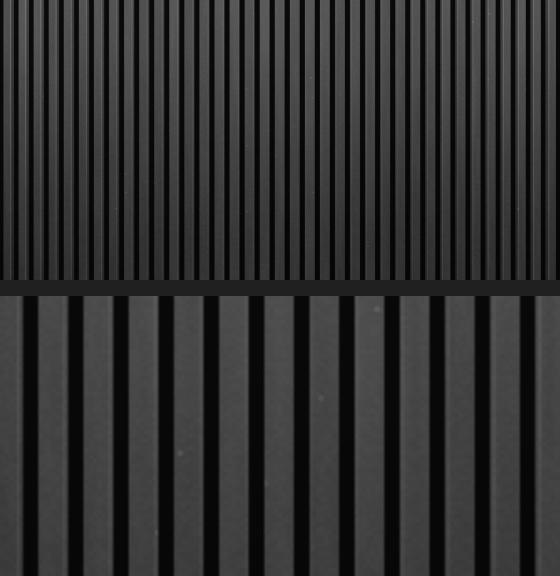
Top, the full canvas; bottom, a detail of the centre.
Reproduce this texture procedurally as a WebGL 1 fragment shader.

```glsl
precision highp float;
// Dark corrugated metal cladding: 37 upright ribs with black grooves, lit from above.
uniform vec2 u_resolution;

float hash(vec2 p) {
  return fract(sin(dot(p, vec2(127.1, 311.7))) * 43758.5453);
}

float noise(vec2 p) {
  vec2 i = floor(p), f = fract(p);
  f = f * f * (3.0 - 2.0 * f);
  return mix(mix(hash(i), hash(i + vec2(1.0, 0.0)), f.x),
             mix(hash(i + vec2(0.0, 1.0)), hash(i + 1.0), f.x), f.y);
}

void main() {
  vec2 uv = gl_FragCoord.xy / u_resolution;
  float u = uv.x * 37.2 - 0.08;
  float soft = max(0.045, 0.7 * 37.2 / u_resolution.x);

  // Signed distance to the nearest groove, mirrored about the centre
  float groove = floor(u + 0.5);
  float slant = groove / 37.2 * 2.0 - 1.0;
  float tilt = min(abs(slant), 1.0);
  float d = (u - groove) * (slant < 0.0 ? -1.0 : 1.0);

  // Front face: brighter at the top, slightly uneven from rib to rib
  float rib = floor(u);
  float shade = mix(0.205, 0.335, smoothstep(-0.1, 1.1, uv.y));
  shade *= 0.95 + 0.10 * hash(vec2(rib, 3.0));
  shade *= 1.0 - 0.10 * tilt * (1.0 - uv.y);

  // Side wall turned towards the centre, wider near the outer edges
  float halfGroove = 0.175 - 0.025 * tilt;
  float fold = halfGroove + 0.04 + 0.19 * tilt;
  float wall = smoothstep(-soft, soft, d) * (1.0 - smoothstep(fold - soft, fold + soft, d));
  float color = shade * (1.0 - 0.26 * wall * smoothstep(0.05, 0.6, tilt));

  // Light caught along the fold
  float ridge = 1.0 - smoothstep(0.0, soft + 0.035, abs(d - fold));
  color += ridge * (0.02 + 0.13 * tilt) * (0.7 + 0.3 * uv.y);

  // Fine grain, long vertical streaks and a few pale specks
  color += 0.022 * (noise(uv * vec2(400.0, 200.0)) - 0.5);
  color += 0.022 * (noise(uv * vec2(150.0, 7.0)) - 0.5);
  vec2 cell = uv * vec2(60.0, 30.0);
  vec2 id = floor(cell);
  vec2 spot = 0.3 + 0.4 * vec2(hash(id + 5.0), hash(id + 9.0));
  float speck = 1.0 - smoothstep(0.05, 0.16, length(fract(cell) - spot));
  color += 0.06 * speck * step(0.985, hash(id));

  // Black recess between the ribs
  float face = smoothstep(halfGroove - soft, halfGroove + soft, abs(d));
  color = mix(0.022 + 0.015 * uv.y, color, face);

  gl_FragColor = vec4(vec3(color), 1.0);
}
```
